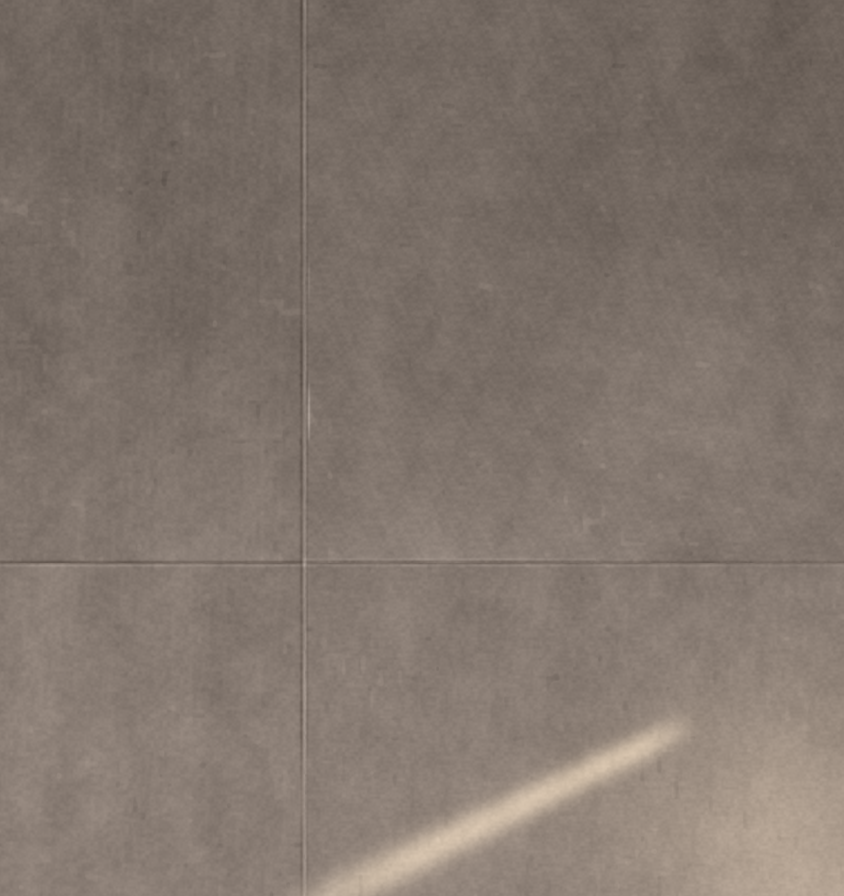
This texture is drawn by a Shadertoy shader. Its source:

```glsl
float hash(vec2 p) {
    return fract(sin(dot(p, vec2(127.1, 311.7))) * 43758.5453);
}

float noise(vec2 p) {
    vec2 i = floor(p), f = fract(p);
    f = f * f * (3.0 - 2.0 * f);
    return mix(mix(hash(i), hash(i + vec2(1, 0)), f.x),
               mix(hash(i + vec2(0, 1)), hash(i + vec2(1, 1)), f.x), f.y);
}

float fbm(vec2 p) {
    float sum = 0.0, amp = 0.5;
    for (int i = 0; i < 5; i++) {
        sum += amp * noise(p);
        p = mat2(1.6, 1.2, -1.2, 1.6) * p + 7.3;
        amp *= 0.5;
    }
    return sum;
}

// Soft ridge of half width w around d = 0
float line(float d, float w) {
    return exp(-d * d / (w * w));
}

// Cement surface: cloudy stains, vertical streaks, grain, pits and flecks
float cement(vec2 uv, vec2 tile) {
    vec2 p = uv + 17.0 * vec2(hash(tile), hash(tile + 5.0));
    float tone = 0.075 * (fbm(p * vec2(8.0, 4.5)) - 0.48);
    tone += 0.06 * (noise(p * vec2(24.0, 5.0)) - 0.5) * noise(p * 5.0);
    tone += 0.065 * (fbm(p * vec2(48.0, 36.0)) - 0.48);
    tone += 0.038 * (noise(p * 210.0) - 0.5) + 0.022 * (noise(p * 400.0) - 0.5);
    tone -= 0.045 * smoothstep(0.80, 0.97, noise(p * vec2(105.0, 90.0))) * noise(p * 13.0);
    tone += 0.05 * smoothstep(0.80, 0.98, noise(p * vec2(95.0, 80.0) + 31.0)) * noise(p * 9.0 + 4.0);
    return tone + 0.012 * (hash(tile + 2.0) - 0.5);
}

void mainImage(out vec4 fragColor, in vec2 fragCoord) {
    vec2 uv = fragCoord / iResolution.y;

    // Large square tiles, with signed distance to the nearest joints
    vec2 grid = (uv - vec2(0.340, 0.372)) / 0.65;
    vec2 tile = floor(grid);
    vec2 d = (fract(grid + 0.5) - 0.5) * 0.65;

    // Surface, darkening upwards and towards the upper right
    vec3 col = mix(vec3(0.558, 0.507, 0.472), vec3(0.450, 0.408, 0.378), smoothstep(-0.1, 1.0, uv.y));
    col -= 0.035 * smoothstep(0.5, 1.0, uv.x) * smoothstep(0.55, 1.05, uv.y);
    col += cement(uv, tile) * vec3(1.0, 0.94, 0.89);

    // Paler dusting just above the horizontal joint
    col += 0.028 * exp(-max(d.y, 0.0) * 22.0) * step(0.0, d.y) * smoothstep(0.3, 0.7, noise(uv * vec2(9.0, 6.0)));

    // Vertical joint: pale grout between dark edges, with broken glints
    float wear = 0.5 + noise(uv * 28.0);
    col -= 0.075 * wear * line(d.x + 0.0036, 0.0018);
    col += 0.065 * wear * line(d.x, 0.0019);
    col -= 0.035 * wear * line(d.x - 0.0032, 0.0014);
    float glint = smoothstep(0.5, 0.8, noise(vec2(3.0, uv.y * 13.0 + 1.0)));
    col += 0.14 * glint * line(d.x - 0.0048, 0.0015) * (1.0 - smoothstep(0.6, 0.8, uv.y));

    // Horizontal joint: dark upper edge and a lighter lip, fading to the right
    float fade = mix(1.0, 0.6, smoothstep(0.34, 0.94, uv.x));
    col -= 0.085 * wear * fade * line(d.y - 0.0005, 0.0019);
    col += 0.045 * wear * fade * line(d.y + 0.0032, 0.0017);
    col += 0.03 * wear * line(d.y - 0.0040, 0.0015) * step(0.0, d.x);
    col += 0.10 * exp(-dot(d, d) / 0.000014);

    // Warm glow in the lower right corner
    float glow = 1.0 - smoothstep(0.0, 0.43, length((uv - vec2(0.95, 0.03)) * vec2(1.0, 1.25)));
    col += vec3(0.165, 0.148, 0.118) * glow * (0.85 + 0.3 * noise(uv * 14.0));

    // Slanted beam of light, narrowing to a soft tip
    vec2 start = vec2(0.32, -0.026), axis = vec2(0.455, 0.221);
    float len = length(axis);
    vec2 dir = axis / len, rel = uv - start;
    float along = dot(rel, dir) / len;
    float across = dot(rel, vec2(-dir.y, dir.x));
    float halfWidth = mix(0.024, 0.015, clamp(along, 0.0, 1.0));
    float beam = exp(-pow(abs(across) / halfWidth, 2.3));
    beam *= smoothstep(-0.15, 0.25, along) * (1.0 - smoothstep(0.86, 1.04, along));
    float halo = exp(-abs(across) * 30.0) * smoothstep(0.0, 0.4, along) * (1.0 - smoothstep(0.7, 1.1, along));
    col += vec3(0.240, 0.222, 0.182) * beam + vec3(0.030, 0.025, 0.016) * halo;

    fragColor = vec4(clamp(col, 0.0, 1.0), 1.0);
}
```
